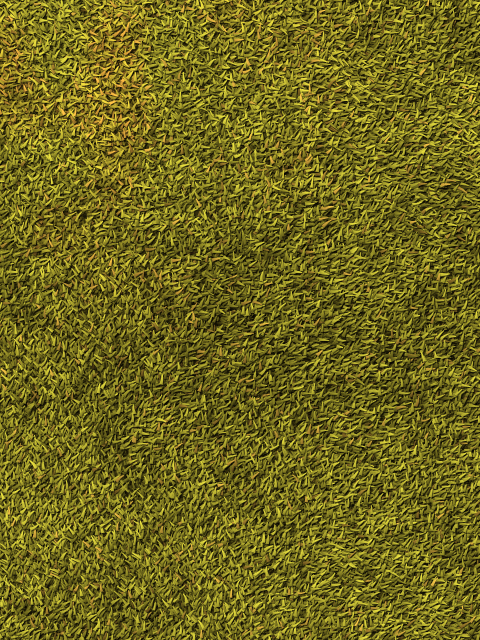
Give the GLSL for this texture, as a Shadertoy shader.

```glsl
// Dense turf seen from above: short, curved, tapering blades in sunlit yellow-green.
// Jittered grids of blades are stacked from dark roots to bright tips, each blade
// dropping a small shadow, while slow noise steers their lean, tone and dryness.

vec3 hash3(vec3 p) {
    p = fract(p * vec3(0.1031, 0.1030, 0.0973));
    p += dot(p, p.yxz + 33.33);
    return fract((p.xxy + p.yxx) * p.zyx);
}

float valueNoise(vec2 p) {
    vec2 cell = floor(p), f = fract(p);
    f = f * f * (3.0 - 2.0 * f);
    float a = hash3(vec3(cell, 7.0)).x;
    float b = hash3(vec3(cell + vec2(1, 0), 7.0)).x;
    float c = hash3(vec3(cell + vec2(0, 1), 7.0)).x;
    float d = hash3(vec3(cell + vec2(1, 1), 7.0)).x;
    return mix(mix(a, b, f.x), mix(c, d, f.x), f.y);
}

// Mean direction of growth: upright at lower left, swept over towards the right
float leanAngle(vec2 p) {
    float sweep = smoothstep(0.1, 0.65, p.x + 0.15 * (p.y - 0.5));
    return mix(1.25, 0.6, sweep) + 1.3 * (valueNoise(p * 9.0 + 20.0) - 0.5);
}

// Distance to a bent blade lying along x, narrowing towards its tip
float bladeDistance(vec2 q, float halfLength, float halfWidth, float bend) {
    float along = clamp(q.x / halfLength, -1.0, 1.0);
    float side = abs(q.y + bend * q.x * q.x) - halfWidth * (0.8 - 0.45 * along);
    return max(side, abs(q.x) - halfLength);
}

// Dark soil green to bright yellow green
vec3 grassColor(float tone) {
    return mix(vec3(0.11, 0.09, 0.02), vec3(0.87, 0.82, 0.235), clamp(tone, 0.0, 1.08));
}

void mainImage(out vec4 fragColor, in vec2 fragCoord) {
    vec2 p = fragCoord / iResolution.y;
    float pixel = 1.0 / iResolution.y;
    const float cellSize = 0.011;
    const int layers = 7;

    // Broad light and dry patches, fuller towards the upper left
    float upperLeft = smoothstep(0.35, 1.0, p.y) * (1.0 - smoothstep(0.1, 0.7, p.x));
    float dryness = upperLeft * smoothstep(0.3, 0.8, valueNoise(p * 11.0 + 3.0));
    float light = 0.12 * (valueNoise(p * 5.0 + 40.0) - 0.5)
                + 0.22 * (valueNoise(p * 38.0) - 0.5)
                + 0.06 * upperLeft + 0.04 * smoothstep(0.6, 0.95, p.y)
                - 0.06 * exp(-30.0 * (p.y - 0.52) * (p.y - 0.52));

    vec3 color = grassColor(0.10 + 0.12 * valueNoise(p * 160.0));

    for (int layer = 0; layer < layers; layer++) {
        float height = float(layer) / float(layers - 1);
        vec2 shift = hash3(vec3(float(layer), 5.0, 11.0)).xy;
        vec2 home = floor(p / cellSize + shift);

        for (int j = -1; j <= 1; j++)
        for (int i = -1; i <= 1; i++) {
            vec2 cell = home + vec2(i, j);
            vec3 place = hash3(vec3(cell, float(layer) + 13.0));
            vec3 kind = hash3(vec3(cell + 71.0, float(layer) + 37.0));
            vec2 root = (cell + place.xy - shift) * cellSize;

            // Individual lean, wilder in the upper left
            float spread = 2.0 + 1.4 * upperLeft;
            float angle = leanAngle(root) + spread * (place.z - 0.5);
            vec2 dir = vec2(cos(angle), sin(angle));
            mat2 toBlade = mat2(dir.x, -dir.y, dir.y, dir.x);
            float halfLength = mix(0.0048, 0.0082, kind.x);
            float halfWidth = mix(0.0014, 0.0023, kind.y);
            float bend = 50.0 * (kind.z - 0.5);

            // Shadow falling down and right
            vec2 q = toBlade * (p - root);
            vec2 s = toBlade * (p - root - vec2(0.0011, -0.0017));
            float shadow = bladeDistance(s, halfLength, halfWidth, bend);
            color *= 1.0 - 0.45 * (1.0 - smoothstep(-0.0008, 0.0012, shadow));

            // Lit blade, brighter at the tip and on one side of its rib
            float tone = 0.24 + 0.52 * height + 0.48 * (fract(kind.x * 7.0 + kind.y * 5.0) - 0.5);
            tone += 0.14 * q.x / halfLength + 0.07 * clamp(q.y / halfWidth, -1.0, 1.0) + light;
            vec3 blade = grassColor(tone);
            float straw = step(0.94 - 0.22 * dryness, fract(place.z * 13.0 + kind.z * 3.0));
            blade *= mix(vec3(1.0), vec3(1.08, 0.90, 1.15), straw);
            blade *= mix(vec3(0.98, 1.0, 0.98), vec3(1.05, 0.98, 0.95), dryness);

            float d = bladeDistance(q, halfLength, halfWidth, bend);
            color = mix(color, blade, clamp(0.5 - d / pixel, 0.0, 1.0));
        }
    }
    fragColor = vec4(color, 1.0);
}
```
